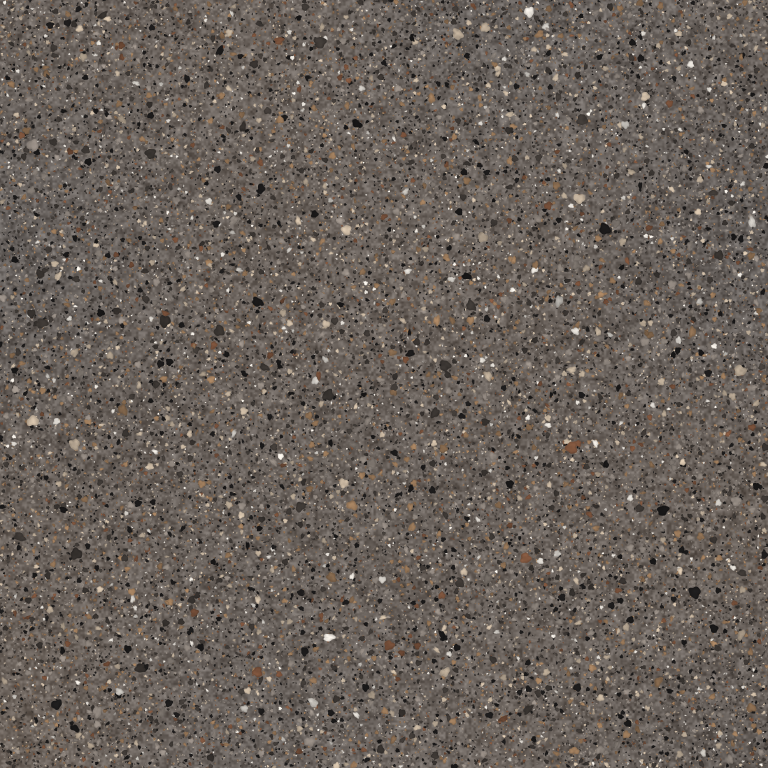
Reproduce this texture procedurally as a WebGL 1 fragment shader.

```glsl
precision highp float;
// Ground concrete with fine pebble aggregate: a noisy warm grey cement
// is covered by four layers of jittered cells, from specks to pebbles,
// each holding an irregular, rotated grain in a random mineral colour.

uniform vec2 u_resolution;

const float TAU = 6.2831853;
const vec3 CEMENT = vec3(0.412, 0.384, 0.364);
const vec3 BLACK = vec3(0.105, 0.100, 0.100);
const vec3 CHARCOAL = vec3(0.235, 0.215, 0.200);
const vec3 GREY = vec3(0.540, 0.505, 0.475);
const vec3 TAN = vec3(0.570, 0.450, 0.335);
const vec3 RUST = vec3(0.460, 0.310, 0.225);
const vec3 CREAM = vec3(0.740, 0.675, 0.595);
const vec3 WHITE = vec3(0.860, 0.840, 0.810);

// Four random values from a cell and a seed
vec4 hash4(vec2 cell, float seed) {
  vec4 p = fract(vec4(cell, seed, cell.x) * vec4(0.1031, 0.1030, 0.0973, 0.1099));
  p += dot(p, p.wzxy + 33.33);
  return fract((p.xxyz + p.yzzw) * p.zywx);
}

// Smooth value noise centred on zero
float noise(vec2 p, float seed) {
  vec2 i = floor(p);
  vec2 f = fract(p);
  f = f * f * (3.0 - 2.0 * f);
  float low = mix(hash4(i, seed).x, hash4(i + vec2(1.0, 0.0), seed).x, f.x);
  float high = mix(hash4(i + vec2(0.0, 1.0), seed).x, hash4(i + 1.0, seed).x, f.x);
  return mix(low, high, f.y) - 0.5;
}

// Mineral colour for a random pick, varied in brightness
vec3 mineral(float pick, float shade) {
  vec3 color = BLACK;
  color = mix(color, CHARCOAL, step(0.16, pick));
  color = mix(color, GREY, step(0.38, pick));
  color = mix(color, TAN, step(0.62, pick));
  color = mix(color, RUST, step(0.76, pick));
  color = mix(color, CREAM, step(0.82, pick));
  color = mix(color, WHITE, step(0.95, pick));
  return color * mix(0.85, 1.15, shade);
}

// Approximate signed distance to a lumpy, rotated oval
float grainDistance(vec2 p, float radius, float aspect, float turn, float lump) {
  float c = cos(turn);
  float s = sin(turn);
  p = vec2(c * p.x + s * p.y, c * p.y - s * p.x);
  p.y /= aspect;
  float angle = atan(p.y, p.x + 1e-6);
  float outline = 1.0 + 0.12 * sin(3.0 * angle + TAU * lump)
                      + 0.07 * sin(5.0 * angle + 2.0 * TAU * lump);
  return (length(p) - radius * outline) * aspect;
}

// Lays one layer of grains; sizes are fractions of a cell
vec3 addGrains(vec3 color, vec2 uv, float cells, float density,
               vec2 sizes, float seed, float pixel) {
  vec2 p = uv * cells;
  vec2 home = floor(p);
  float blur = max(pixel, 0.0011) * cells;
  for (int y = -1; y <= 1; y++) {
    for (int x = -1; x <= 1; x++) {
      vec2 cell = home + vec2(float(x), float(y));
      vec4 place = hash4(cell, seed);
      vec4 look = hash4(cell, seed + 17.0);
      vec2 center = cell + mix(vec2(0.1), vec2(0.9), place.xy);
      float radius = mix(sizes.x, sizes.y, look.x * look.x);
      float aspect = mix(0.5, 1.0, look.y);
      float d = grainDistance(p - center, radius, aspect, TAU * place.w, look.z);
      float cover = clamp(0.5 - d / blur, 0.0, 1.0) * step(place.z, density);
      vec3 stone = mineral(look.w, fract(look.z * 7.0 + look.y));
      float rim = smoothstep(-0.5 * radius, 0.0, d);
      stone *= 1.0 - 0.12 * rim + 0.16 * noise(uv * 230.0, seed);
      color = mix(color, stone, cover);
    }
  }
  return color;
}

// Cement paste: broad stains, mottling and fine sand
vec3 cement(vec2 uv) {
  float stain = noise(uv * vec2(2.0, 4.0), 1.0) + 0.5 * noise(uv * 7.0, 2.0);
  float mottle = noise(uv * 75.0, 3.0);
  float sand = noise(uv * 170.0, 4.0) + 1.2 * noise(uv * 330.0, 5.0);
  vec3 warmth = vec3(0.012, 0.0, -0.012) * (noise(uv * 3.0, 6.0) + 0.3 - 0.5 * uv.y);
  return CEMENT + warmth + 0.035 * stain + 0.05 * mottle + 0.12 * sand;
}

void main() {
  float side = min(u_resolution.x, u_resolution.y);
  vec2 uv = gl_FragCoord.xy / side;
  float pixel = 1.0 / side;

  // Specks first, pebbles on top
  vec3 color = cement(uv);
  color = addGrains(color, uv, 230.0, 0.42, vec2(0.18, 0.38), 11.0, pixel);
  color = addGrains(color, uv, 135.0, 0.55, vec2(0.16, 0.40), 41.0, pixel);
  color = addGrains(color, uv, 75.0, 0.55, vec2(0.16, 0.38), 71.0, pixel);
  color = addGrains(color, uv, 34.0, 0.32, vec2(0.11, 0.27), 101.0, pixel);
  gl_FragColor = vec4(clamp(color, 0.0, 1.0), 1.0);
}
```
